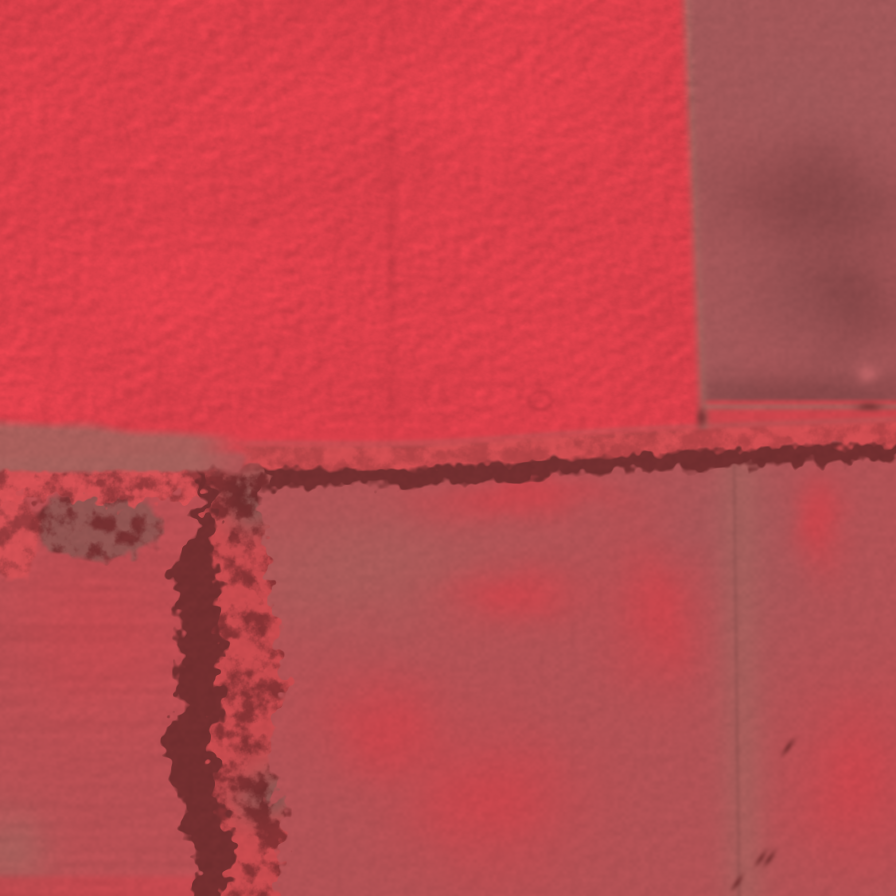
Give the GLSL for this texture, as a Shadertoy shader.

```glsl
// Aerial view of red farm fields divided by ragged hedgerows and their shadows.
const vec3 CROP = vec3(0.885, 0.255, 0.30);
const vec3 FALLOW = vec3(0.63, 0.345, 0.352);
const vec3 PASTURE = vec3(0.70, 0.318, 0.332);
const vec3 REGROWTH = vec3(0.80, 0.265, 0.295);
const vec3 VERGE = vec3(0.645, 0.385, 0.365);
const vec3 LEAF = vec3(0.80, 0.295, 0.31);
const vec3 TWIG = vec3(0.57, 0.35, 0.335);
const vec3 SHADE = vec3(0.44, 0.175, 0.18);
const float SOFT = 0.003;
const float GRAIN = 0.075;
const float RAGGED = 0.02;

float hash(vec2 p) {
  return fract(sin(dot(p, vec2(127.1, 311.7))) * 43758.5453);
}

float noise(vec2 p) {
  vec2 i = floor(p), f = fract(p);
  f = f * f * (3.0 - 2.0 * f);
  return mix(mix(hash(i), hash(i + vec2(1, 0)), f.x),
             mix(hash(i + vec2(0, 1)), hash(i + vec2(1, 1)), f.x), f.y);
}

float fbm(vec2 p) {
  float sum = 0.0, amp = 0.5;
  for (int i = 0; i < 4; i++) {
    sum += amp * noise(p);
    p = mat2(1.6, 1.2, -1.2, 1.6) * p + 7.3;
    amp *= 0.5;
  }
  return sum;
}

float above(float edge, float x, float w) { return smoothstep(edge - w, edge + w, x); }

float band(float lo, float hi, float x, float w) {
  return above(lo, x, w) * (1.0 - above(hi, x, w));
}

float ridge(float x, float w) { return exp(-x * x / (w * w)); }

float blob(vec2 p, float x, float y, float rx, float ry) {
  return ridge(p.x - x, rx) * ridge(p.y - y, ry);
}

vec3 lowerFields(vec2 p, vec2 q) {
  vec3 right = mix(PASTURE, VERGE, 0.55 * blob(q, 0.4, 0.37, 0.16, 0.07));
  right = mix(right, FALLOW, 0.6 * blob(q, 0.83, 0.4, 0.09, 0.14));
  float lush = blob(q, 0.57, 0.335, 0.075, 0.035) + blob(q, 0.735, 0.315, 0.045, 0.075)
    + blob(q, 0.43, 0.195, 0.07, 0.055) + blob(q, 0.55, 0.1, 0.09, 0.08)
    + blob(q, 0.58, 0.445, 0.1, 0.022) + blob(q, 0.915, 0.41, 0.025, 0.055)
    + blob(q, 0.96, 0.13, 0.07, 0.09);
  right = mix(right, REGROWTH, min(lush, 1.0) * 0.85);
  // Worn wheel track
  float track = p.x - 0.825 + 0.012 * p.y;
  right = mix(right, VERGE, 0.65 * ridge(track - 0.005, 0.025));
  right *= 1.0 - 0.07 * ridge(track, SOFT);

  vec3 left = mix(PASTURE, REGROWTH, 0.2 + 0.4 * blob(q, 0.12, 0.3, 0.12, 0.1));
  left = mix(left, VERGE, 0.75 * blob(q, 0.0, 0.05, 0.05, 0.05));
  left = mix(left, REGROWTH, 0.6 - 0.6 * above(0.022, p.y, 0.006));
  left *= 0.975 + 0.05 * noise(p * vec2(9, 140));
  return mix(left, right, above(0.26, p.x, 0.02));
}

vec3 upperFields(vec2 p, vec2 q) {
  vec3 crop = CROP * (0.93 + 0.1 * fbm(p * vec2(5, 9)));
  crop *= 1.0 - 0.05 * blob(p, 0.437, 0.72, 0.006, 0.25);
  float ring = length((p - vec2(0.603, 0.553)) / vec2(1.3, 1)) - 0.01;
  crop *= 1.0 - 0.08 * ridge(ring, SOFT);

  vec3 fallow = mix(FALLOW, PASTURE, 0.4 * fbm(p * 9.0));
  float dark = blob(q, 0.91, 0.78, 0.1, 0.05) + blob(q, 0.95, 0.67, 0.08, 0.06)
    + blob(p, 0.9, 0.56, 0.18, 0.022);
  fallow *= 1.0 - 0.17 * min(dark, 1.0);
  fallow *= 1.0 + 0.2 * blob(p, 0.968, 0.582, 0.011, 0.011);
  vec3 bank = mix(REGROWTH, VERGE, 0.75 * ridge(p.y - 0.546, 0.004));
  fallow = mix(bank, fallow, above(0.553, p.y, 0.004));
  float side = p.x - 0.806 + 0.04 * p.y;
  return mix(mix(crop, fallow, above(0.0, side, SOFT)), VERGE, 0.65 * ridge(side, 0.006));
}

void mainImage(out vec4 fragColor, in vec2 fragCoord) {
  vec2 p = fragCoord / iResolution.xy;
  vec2 q = p + 0.05 * (vec2(fbm(p * 12.0), fbm(p * 12.0 + 31.0)) - 0.47);
  // Slanted foliage tips
  float tip = RAGGED * (0.6 * noise(vec2(p.x * 75.0 - p.y * 35.0, p.y * 75.0))
    + 0.4 * noise(p * 160.0) - 0.5);
  float clump = smoothstep(0.27, 0.6, fbm(p * 65.0));
  vec3 leaf = LEAF * mix(0.72, 1.06, clump);
  vec3 bush = mix(SHADE, TWIG, 0.9 * clump);

  // Fields and the bare verge between them
  vec3 col = mix(lowerFields(p, q), upperFields(p, q), above(0.488 + 0.027 * p.x, p.y, 0.006));
  float top = 0.524 - 0.085 * p.x + 0.012 * noise(p * 20.0);
  col = mix(col, VERGE, 0.9 * band(0.47, top, p.y, 0.009) * (1.0 - above(0.25, p.x, 0.04)));

  // Long hedge: sunlit crown over a jagged shadow
  float h = p.y - 0.461 - 0.034 * p.x + 0.008 * ridge(p.x - 0.47, 0.17);
  float reach = above(0.275, p.x + tip, 0.012);
  col = mix(col, SHADE, 0.95 * reach * band(tip - mix(0.014, 0.008, p.x), 0.014, h, SOFT));
  col = mix(col, mix(LEAF, leaf, 0.4), reach * band(0.009 + tip * 0.8, 0.034, h, SOFT));
  col = mix(col, VERGE, 0.35 * reach * ridge(h - 0.037, 0.004));

  // Short hedge with a dark thicket below
  float thicket = blob(p, 0.11, 0.412, 0.085, 0.043) + tip * 14.0;
  col = mix(col, bush, 0.9 * above(0.48, thicket, 0.08));
  float fringe = band(0.442 + tip * 1.8, 0.474 + tip * 0.4, p.y, SOFT);
  col = mix(col, leaf, 0.9 * fringe * (1.0 - above(0.235, p.x, 0.012)));
  float scrub = blob(p, 0.015, 0.4, 0.035, 0.055) + tip * 18.0;
  col = mix(col, leaf, 0.8 * above(0.5, scrub, 0.1));

  // Upright hedge: shadow to the west, lit crowns to the east
  float sway = 0.006 * sin(p.y * 31.0) + 0.008 * (noise(vec2(p.y * 22.0, 4)) - 0.5);
  float below = 1.0 - above(0.475 + tip, p.y, 0.006);
  float head = smoothstep(0.33, 0.46, p.y);
  float x = p.x - sway;
  float west = 0.215 + 0.022 * head - 0.018 * smoothstep(0.0, 0.09, p.y);
  float east = 0.31 - 0.02 * head;
  col = mix(col, SHADE, 0.95 * below * band(west + tip * 1.5, east - 0.02, x, SOFT));
  float bare = blob(q, 0.277, 0.445, 0.035, 0.035) + blob(q, 0.305, 0.105, 0.04, 0.035);
  vec3 canopy = mix(leaf * 0.93, bush, min(bare, 1.0));
  float crowns = band(0.247 - 0.016 * head + tip * 2.0, east + tip * 1.8, x, SOFT);
  col = mix(col, canopy, below * crowns);

  // Lone shrubs
  float shrub = blob(p, 0.783, 0.534, 0.006, 0.01) + blob(p, 0.97, 0.546, 0.014, 0.005);
  vec2 r = vec2(p.x - p.y * 0.6, p.y);
  for (float k = 0.0; k < 3.0; k++)
    shrub += blob(r, 0.814 + 0.01 * k, 0.015 + 0.027 * min(k, 1.0), 0.004, 0.008);
  shrub += blob(r, 0.78, 0.166, 0.004, 0.008);
  col = mix(col, SHADE, 0.75 * min(shrub, 1.0));

  // Slanting light over the crop relief
  vec2 g = p * vec2(85, 110);
  float relief = fbm(g) - fbm(g + vec2(0.5, -0.6));
  float tall = above(0.52, p.y, 0.02) * (1.0 - above(0.775, p.x, 0.01));
  col *= 1.0 + GRAIN * (relief * mix(0.7, 2.0, tall) + 0.5 * noise(p * 230.0) - 0.25);
  fragColor = vec4(clamp(col, 0.0, 1.0), 1.0);
}
```
